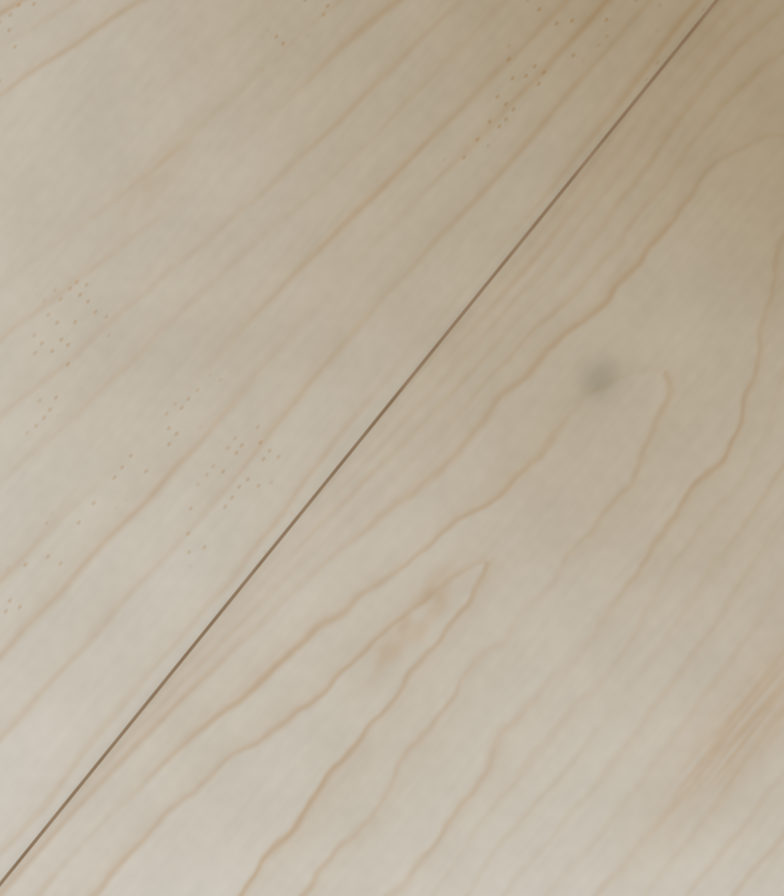
This texture is drawn by a WebGL 1 fragment shader. Its source:

```glsl
precision highp float;
// Two pale maple planks meeting at a diagonal seam, with straight and cathedral grain.
uniform vec2 u_resolution;

#define SEAM_START vec2(0.0, 0.013)
#define SEAM_DIR vec2(0.630, 0.777)
#define SEAM_HALF_WIDTH 0.0018
#define LINE_WIDTH 0.0042
#define LINE_SPACING 0.055
#define RING_COUNT 14
#define PORE_CELL 0.013
#define LIGHT_WOOD vec3(0.802, 0.777, 0.730)
#define DARK_WOOD vec3(0.655, 0.592, 0.490)
#define SEAM_COLOR vec3(0.53, 0.43, 0.33)
#define GRAIN_ABSORB vec3(0.055, 0.115, 0.165)

float hash(vec2 p) {
  return fract(sin(dot(p, vec2(127.1, 311.7))) * 43758.5);
}

vec2 gradient(vec2 cell) {
  float angle = 6.2832 * hash(cell);
  return vec2(cos(angle), sin(angle));
}

// Gradient noise, roughly -0.6 to 0.6
float noise(vec2 p) {
  vec2 i = floor(p), f = fract(p);
  vec2 u = f * f * f * (f * (f * 6.0 - 15.0) + 10.0);
  vec2 e = vec2(1.0, 0.0);
  float low = mix(dot(gradient(i), f), dot(gradient(i + e), f - e), u.x);
  float high = mix(dot(gradient(i + e.yx), f - e.yx),
                   dot(gradient(i + e.xx), f - e.xx), u.x);
  return mix(low, high, u.y);
}

// Growth line: a soft core with a wider halo on its positive side
float growthLine(float dist) {
  float core = exp(-dist * dist / (LINE_WIDTH * LINE_WIDTH));
  float halo = smoothstep(-LINE_WIDTH, LINE_WIDTH, dist) * exp(-max(dist, 0.0) / 0.012);
  return 0.50 * core + 0.35 * halo;
}

// Upper plank: lines that fan gently away from the seam
float straightGrain(float along, float away) {
  float fan = 1.28 - 0.5 * along;
  float q = away / fan;
  q += 0.016 * noise(vec2(along * 3.5, q * 5.0)) + 0.004 * noise(vec2(along * 15.0, q * 30.0));
  float grain = 0.0;
  float nearest = floor(q / LINE_SPACING);
  for (int i = -1; i <= 1; i++) {
    float id = nearest + float(i);
    float center = (id + 0.5 + 0.4 * (hash(vec2(id, 3.0)) - 0.5)) * LINE_SPACING;
    float fade = 0.55 + 1.4 * noise(vec2(along * 3.0, id * 7.3));
    float strength = mix(0.2, 0.85, hash(vec2(id, 8.0))) * clamp(fade, 0.08, 1.2);
    grain += strength * growthLine((q - center) * fan);
  }
  return grain;
}

// Lower plank: nested parabolic rings, closing up toward the seam
float cathedralGrain(float along, float across) {
  float calm = smoothstep(0.0, 0.16, across) * (1.0 - 0.6 * smoothstep(0.30, 0.45, across));
  float d = across + calm * (0.030 * noise(vec2(along * 5.0, across * 6.0) + 4.0)
          + 0.013 * noise(vec2(along * 17.0, across * 14.0))
          + 0.004 * noise(vec2(along * 45.0, across * 30.0)));
  float axis = 0.15 + 0.06 * smoothstep(0.0, 0.8, along) - 0.05 * smoothstep(0.9, 1.25, along);
  float squeeze = pow(clamp((axis - d) / axis, 0.0, 1.2), 4.0);
  float w = abs(d - axis) * (1.0 + 0.5 * squeeze);
  float grain = 0.0;
  for (int i = 0; i < RING_COUNT; i++) {
    float k = float(i), inner = min(k, 2.0), outer = max(k - 2.0, 0.0);
    float tip = 0.62 + 0.29 * inner + 0.16 * outer;
    float spread = 0.08 + 0.05 * inner + 0.018 * outer;
    float curve = 1.0 / (spread * spread);
    float level = w * w * curve + along - tip;
    float slope = length(vec2(1.0, 2.0 * w * curve * (1.0 + 2.5 * squeeze)));
    float fade = 0.75 + 1.1 * noise(vec2(along * 4.0, k * 5.7 + step(axis, d) * 2.5));
    float strength = mix(0.90, 0.36, smoothstep(1.0, 3.5, k));
    grain += strength * clamp(fade, 0.15, 1.3) * growthLine(level / slope);
  }
  return grain;
}

// Soft oval stain aligned with the seam
float stain(vec2 board, vec2 center, vec2 size) {
  vec2 r = (board - center) / size;
  return exp(-dot(r, r));
}

// Sparse short pores gathered in loose streaks
float pores(vec2 board) {
  vec2 cell = floor(board / PORE_CELL);
  vec2 offset = 0.3 + 0.4 * vec2(hash(cell + 5.0), hash(cell + 9.0));
  vec2 r = (fract(board / PORE_CELL) - offset) * vec2(0.8, 1.2);
  float streak = smoothstep(0.15, 0.35, noise(vec2(board.x * 3.0, board.y * 13.0)));
  return streak * step(0.70, hash(cell)) * (1.0 - smoothstep(0.05, 0.28, length(r)));
}

void main() {
  vec2 p = gl_FragCoord.xy / u_resolution.y;
  float pixel = 1.0 / u_resolution.y;
  vec2 fromSeam = p - SEAM_START;
  vec2 board = vec2(dot(fromSeam, SEAM_DIR), dot(fromSeam, vec2(SEAM_DIR.y, -SEAM_DIR.x)));
  float lower = smoothstep(-pixel, pixel, board.y);

  // Light falls off toward the upper right
  float shade = 0.34 * p.y + 0.10 * p.x + 0.82 * p.x * p.y + 0.13 * noise(p * 4.0);
  vec3 color = mix(LIGHT_WOOD, DARK_WOOD, clamp(shade, 0.0, 1.0));

  // Growth lines, stains and pores
  float fiber = noise(vec2(board.x * 12.0, board.y * 150.0));
  float rough = 0.8 + 1.1 * noise(board * vec2(35.0, 60.0));
  float upperMarks = straightGrain(board.x, -board.y) + 0.55 * pores(board)
      + 0.30 * rough * stain(board, vec2(0.72, -0.36), vec2(0.05, 0.016));
  float lowerMarks = cathedralGrain(board.x, board.y)
      + 0.65 * rough * stain(board, vec2(0.52, 0.175), vec2(0.075, 0.017))
      + (0.45 + 0.6 * fiber) * stain(board, vec2(0.66, 0.535), vec2(0.14, 0.035));
  color -= GRAIN_ABSORB * mix(upperMarks, lowerMarks, lower);
  color -= vec3(0.09, 0.08, 0.08) * stain(board, vec2(0.860, 0.165), vec2(0.024, 0.022));

  // Fine fibers and mottling
  color += 0.011 * fiber + 0.012 * noise(p * 70.0) + 0.016 * noise(p * 14.0);

  // Seam with a faint shadow
  float gap = abs(board.y);
  color *= 1.0 - 0.05 * exp(-gap / 0.005);
  float seam = 1.0 - smoothstep(SEAM_HALF_WIDTH - pixel, SEAM_HALF_WIDTH + pixel, gap);
  color = mix(color, SEAM_COLOR + 0.06 * noise(vec2(board.x * 30.0, 1.5)), 0.85 * seam);
  gl_FragColor = vec4(color, 1.0);
}
```
